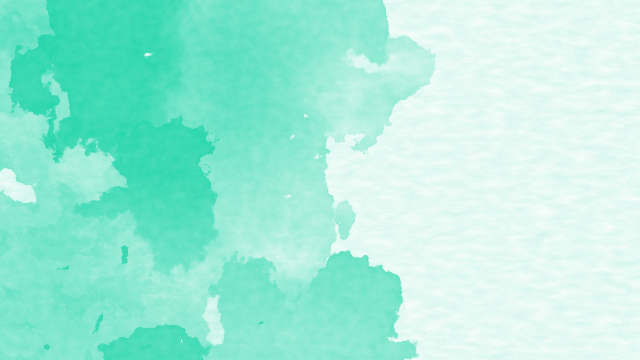
Write a Shadertoy shader that draws this background.

```glsl
// Mint watercolour wash with ragged pigment blooms bleeding over pale ribbed paper.

#define PAPER vec3(0.902, 0.979, 0.957)
#define DEEP  vec3(0.155, 0.838, 0.675)
#define WARP  0.12    // raggedness of the wet edges
#define CRIMP 0.022   // small bumps along those edges
#define EDGE  0.0032  // half width of a crisp edge
#define RIM   0.08    // pigment gathered along an edge
#define GRAIN 0.17    // mottling inside the paint
#define RIBS  0.21    // relief of the paper

vec2 hash2(vec2 p) {
    p = vec2(dot(p, vec2(127.1, 311.7)), dot(p, vec2(269.5, 183.3)));
    return fract(sin(p) * 43758.55);
}

float cornerSlope(vec2 cell, vec2 f, vec2 corner) {
    return dot(hash2(cell + corner) * 2.0 - 1.0, f - corner);
}

float gradientNoise(vec2 p) {
    vec2 i = floor(p), f = p - i;
    vec2 u = f * f * f * (f * (f * 6.0 - 15.0) + 10.0);
    float low = mix(cornerSlope(i, f, vec2(0, 0)), cornerSlope(i, f, vec2(1, 0)), u.x);
    float high = mix(cornerSlope(i, f, vec2(0, 1)), cornerSlope(i, f, vec2(1, 1)), u.x);
    return mix(low, high, u.y);
}

float fbm(vec2 p) {
    float sum = 0.0, amp = 0.6;
    for (int i = 0; i < 5; i++) {
        sum += amp * gradientNoise(p);
        p = mat2(1.6, 1.2, -1.2, 1.6) * p + 7.3;
        amp *= 0.56;
    }
    return sum;
}

// Approximate signed distance to an ellipse, given as centre and radii
float blob(vec2 p, vec4 e) {
    return (length((p - e.xy) / e.zw) - 1.0) * min(e.z, e.w);
}

float glow(vec2 p, vec4 e) {
    vec2 q = (p - e.xy) / e.zw;
    return exp(-dot(q, q));
}

// Lays a pool of the given tone, with a darker rim where its edge is crisp
float pool(float tone, float d, float newTone, float soft) {
    float rim = RIM * exp(min(d, 0.0) / 0.008) * EDGE / soft;
    return mix(tone, newTone + rim, smoothstep(soft, -soft, d));
}

// Scattered droplets, one candidate per cell
float droplets(vec2 p, float scale, float density) {
    vec2 cell = floor(p * scale), h = hash2(cell + 3.7);
    float d = length(p - (cell + 0.3 + 0.4 * h) / scale) - (0.08 + 0.16 * h.y) / scale;
    return smoothstep(EDGE, -EDGE, d) * step(hash2(cell + 41.0).x, density);
}

void mainImage(out vec4 fragColor, in vec2 fragCoord) {
    vec2 p = fragCoord / iResolution.xy * vec2(16.0 / 9.0, 1.0);
    vec2 q = p + WARP * vec2(fbm(p * 6.5), fbm(p * 6.5 + 17.0));
    q += CRIMP * vec2(fbm(p * 32.0), fbm(p * 32.0 + 9.0));
    float lace = 0.07 * fbm(p * 14.0 + 2.0);

    // Outline of the whole wash and of its pale lobes
    float wash = min(q.x - 0.915, blob(q, vec4(0.9, 0.95, 0.19, 0.16)));
    wash = min(wash, blob(q, vec4(0.96, 0.13, 0.145, 0.16)));
    wash = min(wash, blob(q, vec4(1.04, 0.0, 0.13, 0.045)));
    float lobe = min(blob(q, vec4(1.01, 0.73, 0.13, 0.12)), blob(q, vec4(1.1, 0.82, 0.08, 0.06)));
    lobe = min(lobe, blob(q, vec4(0.95, 0.385, 0.04, 0.045)));

    // Broad, soft variation of the pigment
    float tone = 0.46;
    tone += 0.21 * glow(q, vec4(0.65, 0.8, 0.19, 0.28));
    tone += 0.14 * glow(q, vec4(0.1, 0.93, 0.2, 0.12));
    tone += 0.08 * glow(q, vec4(0.12, 0.18, 0.28, 0.2));
    tone -= 0.12 * glow(q, vec4(0.8, 0.4, 0.2, 0.16));
    tone -= 0.25 * glow(q, vec4(0.8, 0.29, 0.12, 0.06));
    tone -= 0.2 * glow(q, vec4(0.95, 0.72, 0.08, 0.14));
    tone -= 0.15 * glow(q, vec4(0.5, 0.22, 0.16, 0.1));

    // Crisp stains left by earlier drying
    float stain = smoothstep(-0.03, 0.03, fbm(q * 7.0 + 5.0) - 0.06);
    tone += 0.09 * stain * smoothstep(0.8, 0.4, p.x);

    // Upper blooms: crisp on the left, bleeding to the right
    float bleed = mix(EDGE, 0.07, smoothstep(0.18, 0.46, p.x));
    float upper = min(blob(q, vec4(0.32, 0.88, 0.18, 0.31)), blob(q, vec4(0.25, 0.62, 0.14, 0.07)));
    upper = min(upper, blob(q, vec4(0.1, 0.79, 0.06, 0.12)));
    tone = pool(tone, upper + 0.5 * lace, 0.9, bleed);
    tone = pool(tone, blob(q, vec4(0.155, 0.71, 0.013, 0.09)), 0.42, EDGE);
    tone = pool(tone, blob(q, vec4(0.04, 0.64, 0.08, 0.045)), 0.38, EDGE);

    // Central bloom, fading downwards
    float centre = min(blob(q, vec4(0.46, 0.57, 0.135, 0.1)), blob(q, vec4(0.48, 0.42, 0.12, 0.16)));
    centre = min(centre, blob(q, vec4(0.3, 0.43, 0.09, 0.05)));
    float fade = smoothstep(0.28, 0.55, p.y);
    tone = pool(tone, centre + lace, mix(0.64, 0.91, fade), mix(0.012, EDGE, fade));
    tone = pool(tone, blob(q, vec4(0.23, 0.53, 0.075, 0.06)) + lace, 0.36, 0.006);

    // Lower blooms
    float lowTone = 0.45 + 0.14 * smoothstep(0.0, 0.25, p.y);
    float rightSoft = mix(0.03, EDGE, smoothstep(0.8, 0.9, p.x));
    tone = pool(tone, blob(q, vec4(0.69, 0.14, 0.11, 0.15)) + lace, lowTone, 0.006);
    tone = pool(tone, blob(q, vec4(0.96, 0.14, 0.14, 0.15)), lowTone, rightSoft);
    tone = pool(tone, blob(q, vec4(0.43, 0.02, 0.14, 0.075)), 0.8, EDGE);

    // Bare gaps, mottling, then paint over paper
    tone = pool(tone, blob(q, vec4(0.58, 0.13, 0.028, 0.055)) + 0.5 * lace, 0.1, EDGE);
    tone = pool(tone, blob(q, vec4(0.02, 0.49, 0.055, 0.035)), 0.04, EDGE);
    tone += GRAIN * (0.7 * fbm(p * 5.0 + 3.0) + fbm(p * 36.0));
    float paleLobe = pool(0.0, lobe, 0.25 + 0.4 * fbm(p * 9.0), EDGE);
    tone = pool(paleLobe, wash, tone, mix(EDGE, 0.03, smoothstep(0.03, -0.03, lobe)));
    tone = pool(tone, blob(q, vec4(1.0, 0.82, 0.06, 0.02)), 0.05, 0.006);

    // Dark droplets low on the left, bare flecks near the middle
    tone = mix(tone, 0.9, droplets(q, 13.0, 0.1) * step(p.x, 0.75) * step(p.y, 0.32));
    tone = mix(tone, 0.04, droplets(q, 26.0, 0.5 * glow(p, vec4(0.83, 0.62, 0.08, 0.09))));

    // Ribbed paper relief, fainter beneath the paint
    float ribs = fbm(p * vec2(17.0, 50.0) + 0.8 * fbm(p * 8.0));
    tone += RIBS * ribs * mix(1.0, 0.4, clamp(tone * 2.0, 0.0, 1.0));
    fragColor = vec4(clamp(mix(PAPER, DEEP, tone), 0.0, 1.0), 1.0);
}
```
